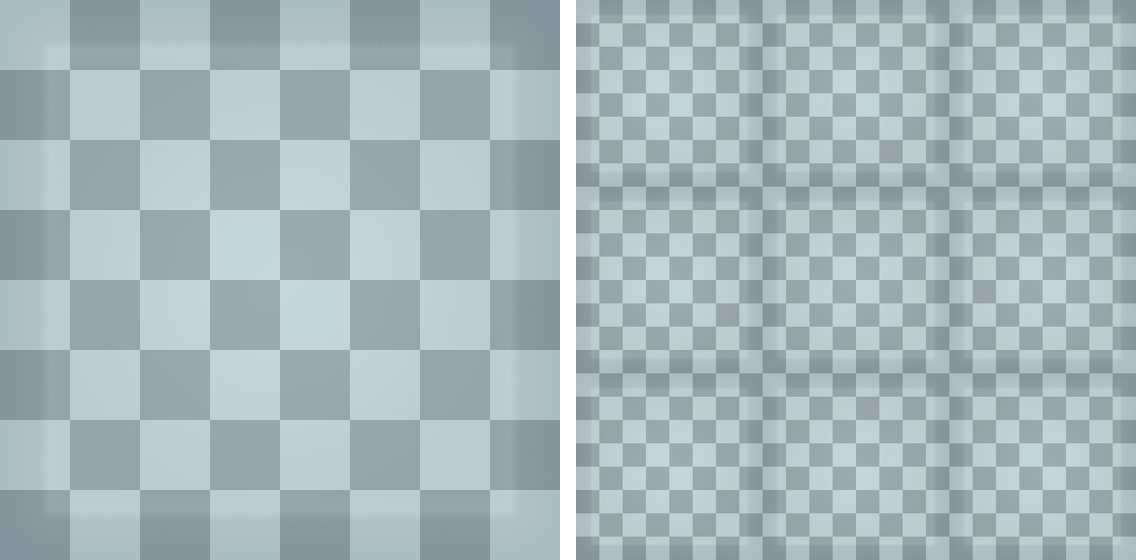
Left: one tile. Right: repeated 3 by 3.
Reproduce this pattern procedurally as a WebGL 1 fragment shader.

```glsl
precision highp float;

// Eight by eight checkerboard in pale blue grey with a soft central glow
// and a darker frame. The squares come from the product of two square
// waves; the frame from a rounded box distance roughened by fine grain.

uniform vec2 u_resolution;

float hash(vec2 p) {
  vec3 q = fract(vec3(p.xyx) * 0.1031);
  q += dot(q, q.yzx + 33.33);
  return fract((q.x + q.y) * q.z);
}

// +1 in even cells, -1 in odd cells, with an edge one pixel wide.
vec2 squareWave(vec2 cell, vec2 pixel) {
  vec2 edgeDistance = 0.5 - abs(2.0 * fract(cell * 0.5 + 0.25) - 1.0);
  return clamp(2.0 * edgeDistance / pixel, -1.0, 1.0);
}

float roundedBox(vec2 p, float halfSize, float radius) {
  vec2 q = abs(p) - halfSize + radius;
  return length(max(q, 0.0)) + min(max(q.x, q.y), 0.0) - radius;
}

void main() {
  vec2 uv = gl_FragCoord.xy / u_resolution;
  vec2 centered = uv - 0.5;

  // Checker, dark in the lower left cell
  vec2 wave = squareWave(uv * 8.0, 8.0 / u_resolution);
  float light = 0.5 - 0.5 * wave.x * wave.y;
  vec3 color = mix(vec3(0.588, 0.639, 0.659), vec3(0.738, 0.798, 0.814), light);

  // Cool glow from the middle
  float glow = 1.0 - smoothstep(0.0, 0.48, length(centered));
  color += glow * mix(vec3(0.022, 0.031, 0.041), vec3(0.034, 0.040, 0.052), light);

  // Grainy frame, deepening slightly towards the canvas edge
  float grain = hash(mod(floor(uv * 384.0), 384.0)) - 0.5;
  float d = roundedBox(centered, 0.421, 0.015) + 0.005 * grain;
  float frame = smoothstep(-0.013, 0.013, d);
  float outer = smoothstep(0.0, 0.08, d);
  color -= frame * vec3(0.047, 0.044, 0.037);
  color -= outer * vec3(0.016, 0.013, 0.007);

  // Faint bright rim along the inside of the frame
  float rim = (d + 0.012) / 0.012;
  color += 0.008 * exp(-rim * rim);

  gl_FragColor = vec4(color, 1.0);
}
```
